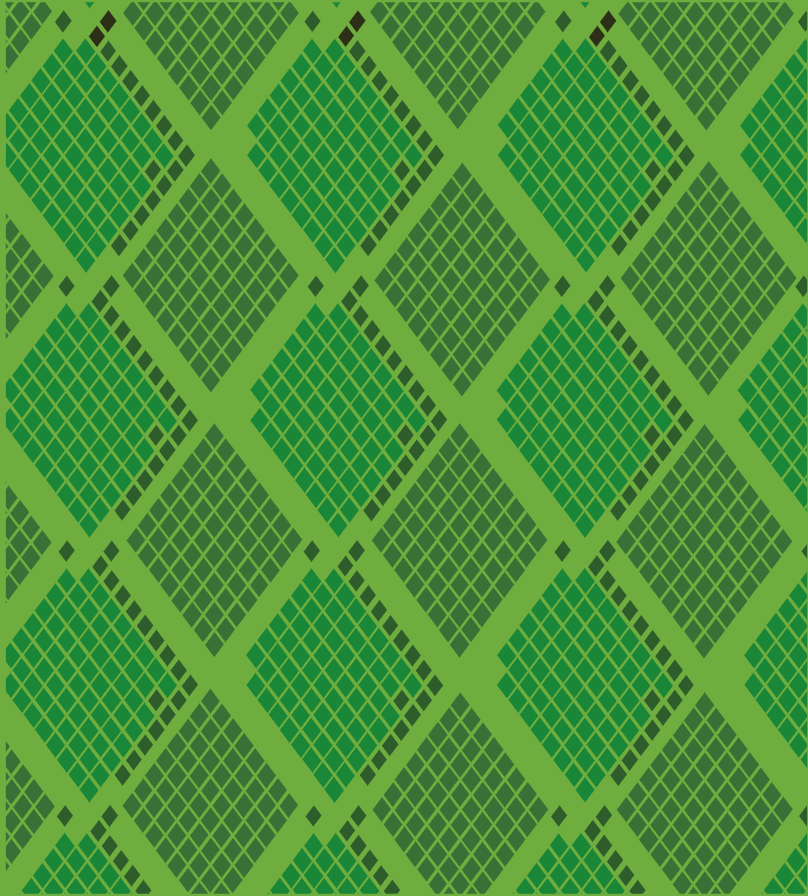
Reproduce this pattern procedurally as a Shadertoy shader.

```glsl
// Snakeskin: alternating diamond patches of small green scales, one kind edged with shadow.

const vec2 PERIOD = vec2(0.276, 0.2956);   // spacing of patches
const vec2 SCALE = vec2(0.025, 0.0333);    // width and height of one scale
const vec2 BRIGHT_BASE = vec2(0.0977, 0.4141);
const vec2 DULL_BASE = vec2(0.237, 0.5734);

const vec3 SKIN = vec3(0.435, 0.682, 0.243);
const vec3 BRIGHT = vec3(0.10, 0.525, 0.22);
const vec3 DULL = vec3(0.22, 0.44, 0.21);
const vec3 SHADOW = vec3(0.18, 0.36, 0.17);
const vec3 SOOT = vec3(0.17, 0.19, 0.09);

float hash(vec2 p) {
    return fract(sin(dot(p, vec2(127.1, 311.7))) * 43758.5453);
}

vec2 hash2(vec2 p) {
    return vec2(hash(p), hash(p + 19.7));
}

float coverage(float dist) {
    return clamp(0.5 - dist * iResolution.y, 0.0, 1.0);
}

bool within(float value, float low, float high) {
    return value > low - 0.5 && value < high + 0.5;
}

bool isCell(vec2 cell, vec2 target) {
    return all(lessThan(abs(cell - target), vec2(0.5)));
}

// Index of the patch whose lowest scale sits at base
vec2 patchIndex(vec2 p, vec2 base) {
    return floor((p - base) / PERIOD + vec2(0.5, 0.055));
}

// Diagonal scale coordinates inside a slightly displaced patch
vec2 patchLattice(vec2 p, vec2 base, vec2 id, vec2 wander) {
    vec2 shift = (hash2(id + base) - 0.5) * wander;
    vec2 q = (p - base - id * PERIOD - shift) / SCALE;
    return vec2(q.y + q.x, q.y - q.x);
}

// One scale: a diamond with uneven sides
float scaleMask(vec2 lattice, vec2 cell, vec2 size, vec2 seed) {
    vec2 vary = (hash2(cell + seed * 17.0) - 0.5) * 0.07;
    vec2 edge = abs(lattice - cell) - 0.5 * size - vary * 0.5;
    return coverage(max(edge.x, edge.y) / length(1.0 / SCALE));
}

bool inDullPatch(vec2 c) {
    return within(c.x, 0.0, 7.0) && within(c.y, 0.0, 7.0);
}

// Lower diamond with a blunt top and upright left corner
bool inBrightPatch(vec2 c) {
    return within(c.x, 0.0, 7.0) && within(c.y, 0.0, 8.0)
        && c.y - c.x < 7.5 && c.x + c.y < 14.5;
}

// Right-hand rim, one notch and two loose scales on top
bool inShadow(vec2 c) {
    bool upperRim = within(c.x, 8.0, 8.0) && within(c.y, -1.0, 7.0);
    bool lowerRim = within(c.y, -1.0, -1.0) && within(c.x, 2.0, 7.0);
    return upperRim || lowerRim || isCell(c, vec2(6.0, 0.0))
        || isCell(c, vec2(7.0, 9.0)) || isCell(c, vec2(9.0, 7.0));
}

// Narrow plain margin around the canvas
float insideMargin(vec2 p) {
    vec2 extent = iResolution.xy / iResolution.y;
    float left = 0.0065 - p.x;
    float right = p.x - extent.x + 0.001;
    float ends = max(0.0025 - p.y, p.y - 0.9975);
    return coverage(max(max(left, right), ends));
}

void mainImage(out vec4 fragColor, in vec2 fragCoord) {
    vec2 p = fragCoord / iResolution.y;
    vec3 color = SKIN;
    float margin = insideMargin(p);

    // Dull patches
    vec2 id = patchIndex(p, DULL_BASE);
    vec2 lattice = patchLattice(p, DULL_BASE, id, vec2(0.006));
    vec2 cell = floor(lattice + 0.5);
    if (inDullPatch(cell)) {
        color = mix(color, DULL, margin * scaleMask(lattice, cell, vec2(0.86, 0.83), id));
    }

    // Bright patches and their shadowed rim
    id = patchIndex(p, BRIGHT_BASE);
    lattice = patchLattice(p, BRIGHT_BASE, id, vec2(0.008, 0.0));
    cell = floor(lattice + 0.5);
    if (inShadow(cell)) {
        bool sooty = id.y > 0.5 && cell.x > 7.5 && cell.x + cell.y > 14.5;
        vec3 rim = sooty ? SOOT : SHADOW;
        color = mix(color, rim, margin * scaleMask(lattice, cell, vec2(0.76, 0.70), id));
    } else if (inBrightPatch(cell)) {
        color = mix(color, BRIGHT, margin * scaleMask(lattice, cell, vec2(0.82, 0.88), id));
    }

    fragColor = vec4(color, 1.0);
}
```
